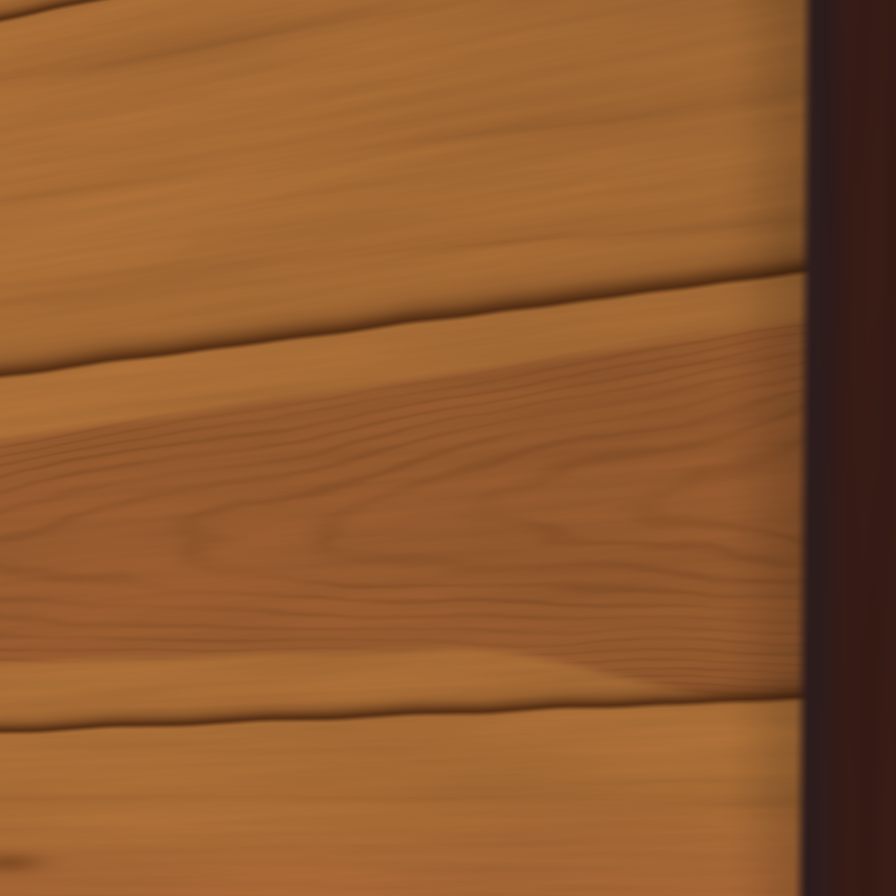
This texture is drawn by a WebGL 2 fragment shader. Its source:

```glsl
#version 300 es
precision highp float;
// Fanned wooden wall boards with sapwood, arched grain and dark seams, beside a dark post.

uniform vec2 u_resolution;
out vec4 fragColor;

const vec3 SAPWOOD = vec3(0.665, 0.428, 0.212);
const vec3 HEARTWOOD = vec3(0.592, 0.356, 0.184);
const vec3 GRAIN = vec3(0.455, 0.258, 0.115);
const vec3 SEAM = vec3(0.285, 0.145, 0.055);
const vec3 POST = vec3(0.215, 0.105, 0.082);
const vec3 POST_EDGE = vec3(0.175, 0.110, 0.112);

vec2 hashGradient(vec2 cell) {
    vec3 p = fract(cell.xyx * vec3(0.1031, 0.1030, 0.0973));
    p += dot(p, p.yzx + 33.33);
    float angle = 6.2832 * fract((p.x + p.y) * p.z);
    return vec2(cos(angle), sin(angle));
}

// Gradient noise, about -0.7 to 0.7
float noise(vec2 p) {
    vec2 i = floor(p), f = p - i;
    vec2 w = f * f * f * (f * (f * 6.0 - 15.0) + 10.0);
    vec2 e = vec2(1.0, 0.0);
    float low = mix(dot(hashGradient(i), f), dot(hashGradient(i + e), f - e), w.x);
    float high = mix(dot(hashGradient(i + e.yx), f - e.yx),
                     dot(hashGradient(i + 1.0), f - 1.0), w.x);
    return mix(low, high, w.y);
}

float fbm(vec2 p) {
    float sum = 0.0, gain = 0.6;
    for (int i = 0; i < 4; i++) {
        sum += gain * noise(p);
        p = p * 2.0 + 17.3;
        gain *= 0.5;
    }
    return sum;
}

// Board coordinate: whole numbers lie on the seams, which fan out to the right
float boardCoordinate(vec2 uv) {
    return (uv.y - 0.184 - 0.042 * uv.x) / (0.397 + 0.088 * uv.x);
}

// Nested arches that open to the right, returned as line strength
float archedGrain(float x, float across) {
    vec2 p = vec2(x, across - 0.49);
    p.y += 0.025 * noise(vec2(x * 5.0, across * 4.0));
    float level = p.x - 11.0 * p.y * p.y + 0.16 * fbm(vec2(x * 4.0, across * 7.0));
    float ring = 0.5 + 0.5 * sin(6.2832 * (level * 5.5 + 0.2));
    float fade = 0.6 + 0.7 * noise(vec2(x * 3.0, across * 9.0) + 4.0);
    return pow(ring, 3.0) * fade;
}

// Long, nearly straight lines spaced evenly across a board
float straightGrain(float x, float across, float seed) {
    float drift = across + 0.08 * x + 0.05 * noise(vec2(x * 2.0, across * 3.0 + seed));
    float offset = fract((drift - 0.2) / 0.31 + 0.5) - 0.5;
    float line = exp(-abs(offset) / (offset > 0.0 ? 0.13 : 0.05));
    return line * (0.55 + 0.9 * noise(vec2(x * 2.5, across * 5.0 + seed)));
}

// Reddish band inside the middle board
float heartMask(float x, float across) {
    float wobble = 0.012 * noise(vec2(x * 6.0, 2.0));
    float top = 0.816 + 0.078 * x + wobble;
    float bottom = 0.19 - 0.06 * x - 0.15 * smoothstep(0.5, 0.87, x) + wobble;
    return smoothstep(bottom - 0.018, bottom + 0.018, across)
         * (1.0 - smoothstep(top - 0.018, top + 0.018, across));
}

vec3 boardColor(vec2 uv, float v) {
    float id = floor(v), across = v - id;
    float heart = id == 0.0 ? heartMask(uv.x, across) : 0.0;
    vec3 color = mix(SAPWOOD, HEARTWOOD, heart);
    color = mix(color, vec3(0.645, 0.385, 0.205), id < 0.0 ? 0.7 * smoothstep(0.85, 0.5, across) : 0.0);

    float plain = id == 0.0 ? 0.0 : straightGrain(uv.x, across, id * 7.0);
    float lines = mix(0.32 * plain, 0.38 * archedGrain(uv.x, across), heart);
    color = mix(color, GRAIN, clamp(lines, 0.0, 0.6));

    // Fine fibres and broad patches
    float fibre = fbm(vec2(uv.x * 4.0, v * 34.0));
    float patches = noise(vec2(uv.x * 2.5, v * 5.0) + 9.0);
    return color * (1.0 + 0.07 * fibre + 0.06 * patches);
}

// Crisp below the groove, fading softly above it
float seamMask(float x, float v, float pixel) {
    float index = floor(v + 0.5);
    float s = v - index + 0.006 * noise(vec2(x * 12.0, index * 5.0));
    float width = index == 1.0 ? 0.034 : 0.024;
    return smoothstep(-0.012 - 2.0 * pixel, 0.004, s) * exp(-pow(max(s, 0.0) / width, 1.4));
}

void main() {
    vec2 uv = gl_FragCoord.xy / u_resolution;
    float pixel = 1.0 / min(u_resolution.x, u_resolution.y);
    float v = boardCoordinate(uv);

    vec3 color = boardColor(uv, v);
    color = mix(color, SEAM, 0.88 * seamMask(uv.x, v, pixel));

    // Small knot at the lower left
    vec2 knot = (uv - vec2(0.008, 0.037)) / vec2(0.04, 0.011);
    color = mix(color, GRAIN, 0.7 * exp(-dot(knot, knot)));

    // Shade toward the post and the upper right corner
    color *= 1.0 - 0.16 * smoothstep(0.8, 0.9, uv.x) - 0.08 * uv.x * uv.y;

    // Post with a cooler, softly lit edge
    float side = uv.x - 0.893 - 0.008 * uv.y;
    vec3 post = mix(POST_EDGE, POST, smoothstep(0.015, 0.055, side));
    post *= 1.0 + 0.08 * noise(vec2(uv.x * 45.0, uv.y * 2.0));
    color = mix(color, post, smoothstep(-0.008 - pixel, 0.008 + pixel, side));

    fragColor = vec4(color, 1.0);
}
```
